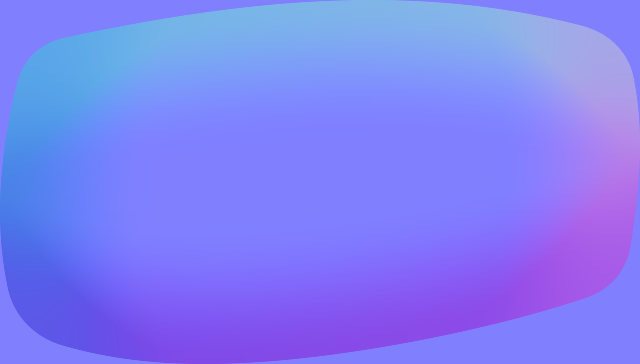
Give the GLSL for this texture map, as a WebGL 2 fragment shader.

```glsl
#version 300 es
precision highp float;

uniform vec2 u_resolution;
out vec4 fragColor;

float smoothMin(float a, float b, float k) {
    float h = max(k - abs(a - b), 0.0) / k;
    return min(a, b) - h * h * k * 0.25;
}

// Slope strength of a bevel: full at the rim, zero on the flat top
float bevel(float depth, float width) {
    return 1.0 - smoothstep(0.0, width, depth);
}

void main() {
    vec2 uv = gl_FragCoord.xy / u_resolution;
    float aspect = u_resolution.x / u_resolution.y;

    // Depth inside each bowed side, in canvas heights
    float dt = uv.x - 0.58;
    float db = uv.x - 0.32;
    float dl = uv.y - 0.42;
    float dr = uv.y - 0.6;
    float top = 1.0 - dt * dt * (0.57 + 0.25 * dt) - uv.y;
    float bottom = uv.y - db * db * (0.8 - 0.9 * db + 0.7 * db * db);
    float left = (uv.x - dl * dl * (0.25 - 0.1 * dl)) * aspect;
    float right = (1.0 - dr * dr * (0.25 + 0.2 * dr) - uv.x) * aspect;

    // Cushion outline with rounded corners
    float inside = smoothMin(smoothMin(top, bottom, 0.1), smoothMin(left, right, 0.1), 0.1);
    float pixel = 1.0 / u_resolution.y;
    float mask = smoothstep(-0.5 * pixel, 0.5 * pixel, inside);

    // Sum of the side slopes, each facing out of its curved edge
    vec2 slope = bevel(top, 0.37) * vec2(0.65 * dt, 1.0)
               + bevel(bottom, 0.38) * vec2(0.6 * db, -1.0)
               + bevel(left, 0.41) * vec2(-1.0, 0.8 * dl)
               + bevel(right, 0.39) * vec2(1.0, 0.8 * dr);
    slope /= max(1.0, length(slope));

    // Tangent-space normal encoded as colour
    vec3 flatNormal = vec3(0.5, 0.5, 1.0);
    vec3 bentNormal = flatNormal + vec3(slope * 0.21, -0.09 * dot(slope, slope));
    fragColor = vec4(mix(flatNormal, bentNormal, mask), 1.0);
}
```
